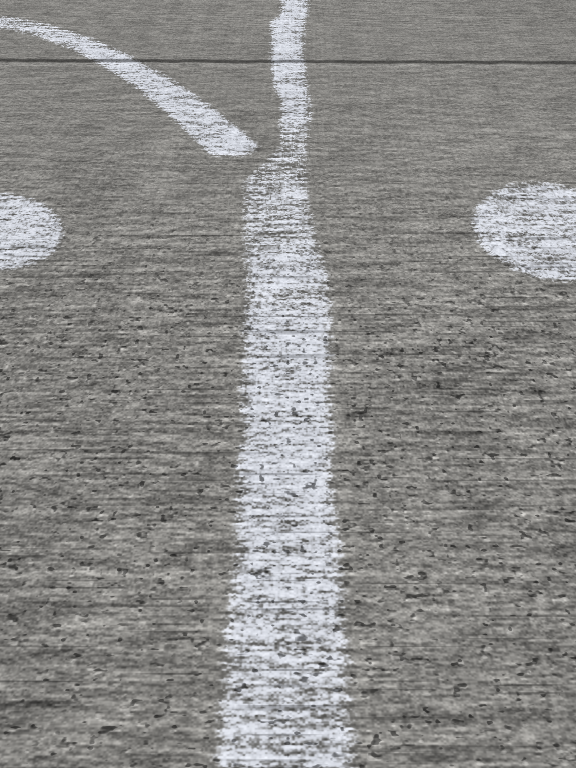
A WebGL 1 fragment shader for this texture:

```glsl
precision highp float;
uniform vec2 u_resolution;

float hash(vec2 p) {
  return fract(sin(dot(p, vec2(127.1, 311.7))) * 43758.5453);
}

float noise(vec2 p) {
  vec2 i = floor(p), f = fract(p);
  f = f * f * (3.0 - 2.0 * f);
  return mix(mix(hash(i), hash(i + vec2(1.0, 0.0)), f.x),
             mix(hash(i + vec2(0.0, 1.0)), hash(i + 1.0), f.x), f.y);
}

// Soft band between two borders
float band(float v, float low, float high, float soft) {
  return smoothstep(low - soft, low + soft, v) * (1.0 - smoothstep(high - soft, high + soft, v));
}

float ellipse(vec2 q, vec2 radius) {
  return 1.0 - smoothstep(0.88, 1.08, length(q / radius));
}

// Long stripe running away from the viewer, worn around the crossing
float stripe(float x, float t) {
  float left = mix(0.474, 0.424, smoothstep(0.19, 0.24, t)) - 0.053 * smoothstep(0.5, 1.1, t);
  float right = 0.53 + 0.042 * smoothstep(0.22, 0.42, t) + 0.036 * smoothstep(0.55, 1.0, t);
  float shift = 0.014 * (1.0 - smoothstep(0.018, 0.03, t)) + 0.01 * band(t, 0.12, 0.19, 0.015);
  float wobble = 0.01 * (noise(vec2(t * 28.0, 4.0)) - 0.5);
  float wear = 1.0 - 0.55 * band(t, 0.165, 0.235, 0.025)
             - 0.25 * band(t, 0.24, 0.33, 0.03) - 0.25 * band(t, 0.37, 0.4, 0.014);
  wear -= 0.15 * smoothstep(0.6, 0.95, t);
  return band(x + wobble, left + shift, right + shift * 0.3, 0.009 + 0.02 * t) * wear;
}

// Curved mark sweeping in from the upper left
float curve(float x, float t) {
  float upper = 0.021 + 0.09 * x + 0.64 * x * x;
  float lower = 0.0365 + 0.1 * x + 0.97 * x * x;
  float tip = 1.0 - smoothstep(0.194, 0.209, t + 0.25 * max(x - 0.42, 0.0));
  return band(t, upper, lower, 0.005 + 0.01 * x) * tip * mix(0.75, 1.0, smoothstep(0.0, 0.2, x));
}

void main() {
  vec2 uv = gl_FragCoord.xy / u_resolution;
  float x = uv.x, t = 1.0 - uv.y;

  // Receding ground coordinates
  float depth = t + 0.35;
  vec2 ground = vec2((x - 0.5) / depth, log(depth));
  ground.y += 0.002 * (noise(ground * vec2(4.0, 9.0)) - 0.5);

  // Brushed ridges and grain
  float broad = noise(ground * vec2(9.0, 110.0));
  float ridge = noise(ground * vec2(22.0, 290.0) + 31.0);
  float fine = noise(ground * vec2(120.0, 380.0) + 67.0);
  float grain = noise(ground * vec2(280.0, 460.0) + 11.0);
  float relief = 0.13 * broad + 0.33 * ridge + 0.3 * fine + 0.24 * grain;
  float blotch = noise(vec2(x * 7.0, t * 10.0) + 3.0);

  // Concrete
  float contrast = mix(0.34, 0.64, smoothstep(0.0, 0.45, t));
  float tone = 0.518 + contrast * (relief - 0.5) + 0.03 * (blotch - 0.5);
  tone -= 0.03 * pow(abs(2.0 * x - 1.0), 3.0) * smoothstep(0.3, 1.0, t);
  vec3 color = tone * vec3(1.01, 1.0, 0.975);

  // Paint, broken where the relief sinks
  float paint = max(stripe(x, t), curve(x, t));
  paint = max(paint, 0.9 * ellipse(vec2(x + 0.004, t - 0.302), vec2(0.115, 0.051)));
  paint = max(paint, 0.92 * ellipse(vec2(x - 0.955, t - 0.302 - 0.1 * (x - 0.955)), vec2(0.137, 0.064)));
  float threshold = 0.74 - 0.4 * paint + 0.06 * (blotch - 0.5);
  float cover = smoothstep(threshold - 0.2, threshold + 0.2, relief) * smoothstep(0.0, 0.4, paint);
  vec3 paintColor = vec3(0.815, 0.83, 0.865) + 0.4 * (relief - 0.5);
  color = mix(color, paintColor, cover * 0.97);

  // Small pits, gathered in loose patches, with a lit lower rim
  vec2 pitPos = ground * vec2(85.0, 185.0);
  float patches = 0.07 * (noise(ground * vec2(9.0, 16.0)) - 0.5);
  float pit = noise(pitPos) * 0.7 + 0.3 * noise(pitPos * 2.1 + 9.0) + patches;
  float rim = noise(pitPos - vec2(0.0, 0.8)) * 0.7 + 0.3 * fine + patches;
  float pitAmount = smoothstep(0.1, 0.5, t);
  color *= 1.0 - 0.48 * smoothstep(0.69, 0.86, pit) * pitAmount;
  color += 0.08 * smoothstep(0.7, 0.84, rim) * pitAmount * (1.0 - cover);

  // Dark grooves between ridges
  float groove = noise(ground * vec2(6.0, 240.0) + 53.0);
  color *= 1.0 - 0.24 * smoothstep(0.72, 0.95, groove) * smoothstep(0.05, 0.4, t);

  // Joint across the slab
  float joint = t - 0.078 - 0.003 * x - 0.001 * noise(vec2(x * 40.0, 2.0));
  color *= 1.0 - 0.42 * (1.0 - smoothstep(0.0008, 0.0032, abs(joint)));
  color += 0.04 * band(joint, 0.003, 0.007, 0.002);

  gl_FragColor = vec4(clamp(color, 0.0, 1.0), 1.0);
}
```
